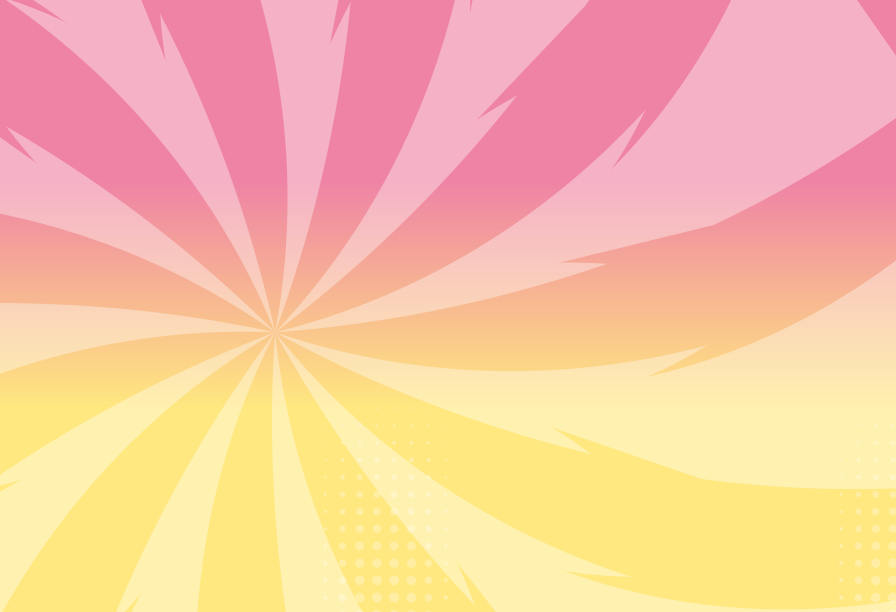
Write a WebGL 2 fragment shader that draws this background.

```glsl
#version 300 es
precision highp float;

uniform vec2 u_resolution;
out vec4 fragColor;

// Lengths are in canvas heights, angles in degrees
const vec3 PINK = vec3(0.937, 0.514, 0.647);
const vec3 YELLOW = vec3(1.0, 0.910, 0.500);
const float YELLOW_TOP = 0.333;
const float PINK_BOTTOM = 0.705;

const vec2 BURST_CENTER = vec2(0.4495, 0.457);
const float RAY_COUNT = 11.0;
const float RAY_ANGLE = 69.7;
const float RAY_WIDTH = 9.7;
const float RAY_WHITE = 0.37;
const float RIGHT_TWIST = 13.4;
const float LEFT_TWIST = 24.15;

// Barbs: x = radius, y = angle past the start of the edge
const vec2 RIGHT_BARB = vec2(0.480, 9.5);
const vec2 RIGHT_TIP = vec2(0.554, 7.4);
const vec2 LEFT_BARB = vec2(0.613, 12.0);
const vec2 LEFT_TIP = vec2(0.705, 17.0);
const float RIGHT_BEND = 0.737;
const float RIGHT_FLARE = 15.75;
const float LEFT_FLARE = 32.8;

const float CORNER_ANGLE = 35.0;
const float CORNER_DISTANCE = 1.0903;

const float DOT_PITCH = 0.0281;
const float DOT_RADIUS = 0.0082;
const float DOT_WHITE = 0.28;
const float DOT_TOP = 0.37;
const float PATCH_X = 0.630;
const float PATCH_PERIOD = 0.843;
const float PATCH_HALF_WIDTH = 0.125;
const float DOT_BASE = 0.0095;

float coverage(float dist) {
    float pixel = 1.0 / u_resolution.y;
    return 1.0 - smoothstep(-0.7 * pixel, 0.7 * pixel, dist);
}

// Angle at a radius on the line through two polar points
float barbLine(vec2 a, vec2 b, float r) {
    return a.y + (b.y - a.y) * (r - a.x) / (b.x - a.x);
}

// Distance to the curved, barbed light rays
float rayDistance(vec2 q) {
    float r = length(q);
    float period = 360.0 / RAY_COUNT;
    float middle = 0.5 * (RAY_WIDTH + (RIGHT_TWIST + LEFT_TWIST) * r);
    float angle = degrees(atan(q.y, q.x)) - RAY_ANGLE;
    angle = mod(angle - middle + 0.5 * period, period) - 0.5 * period + middle;

    // Right side: inner edge up to its tip, then the outer edge
    float inner = RIGHT_TWIST * r;
    float outer = RIGHT_BARB.y + RIGHT_FLARE * max(r - RIGHT_BEND, 0.0);
    float notch = barbLine(RIGHT_BARB, RIGHT_TIP, r);
    float right = min(outer - angle, max(inner - angle, angle - notch));

    // Left side, measured from the other edge
    float s = angle - RAY_WIDTH;
    inner = LEFT_TWIST * r;
    outer = LEFT_BARB.y + LEFT_FLARE * (r - LEFT_BARB.x);
    notch = barbLine(LEFT_BARB, LEFT_TIP, r);
    float left = min(s - outer, max(s - inner, notch - s));

    return radians(max(right, left)) * r;
}

// Halftone patches that fade upward and sideways
float halftone(vec2 p) {
    vec2 cell = floor((p - vec2(PATCH_X, DOT_BASE)) / DOT_PITCH) + 0.5;
    vec2 dotCenter = cell * DOT_PITCH + vec2(PATCH_X, DOT_BASE);
    float side = mod(dotCenter.x - PATCH_X + 0.5 * PATCH_PERIOD, PATCH_PERIOD)
               - 0.5 * PATCH_PERIOD;
    float size = 1.0 - smoothstep(0.03, PATCH_HALF_WIDTH, abs(side));
    size *= 1.0 - smoothstep(0.0, DOT_TOP, dotCenter.y);
    float radius = DOT_RADIUS * sqrt(size);
    return coverage(length(p - dotCenter) - radius) * step(0.001, radius);
}

void main() {
    vec2 p = gl_FragCoord.xy / u_resolution.y;
    vec2 q = p - BURST_CENTER;

    // Sky gradient
    float height = clamp((p.y - YELLOW_TOP) / (PINK_BOTTOM - YELLOW_TOP), 0.0, 1.0);
    vec3 color = mix(YELLOW, PINK, height);

    // Rays, cut off at the far corner
    vec2 cornerNormal = vec2(cos(radians(CORNER_ANGLE)), sin(radians(CORNER_ANGLE)));
    float cut = dot(q, cornerNormal) - CORNER_DISTANCE;
    float ray = coverage(max(rayDistance(q), cut));
    color = mix(color, vec3(1.0), RAY_WHITE * ray);

    color = mix(color, vec3(1.0), DOT_WHITE * halftone(p));
    fragColor = vec4(color, 1.0);
}
```
